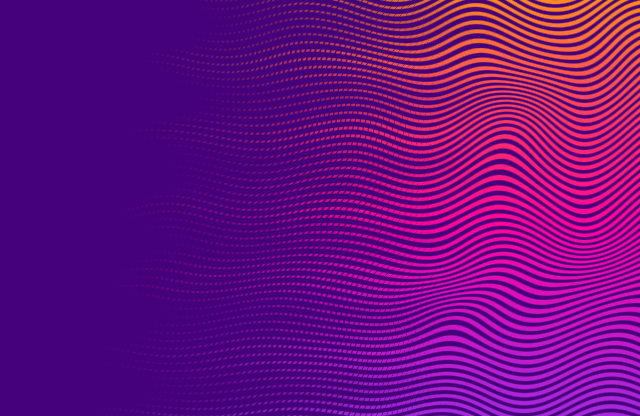
Reproduce this background procedurally as a WebGL 2 fragment shader.

```glsl
#version 300 es
precision highp float;
// Wavy halftone stripes over deep violet: solid on the right, breaking into
// slanted dashes and fading out on the left. A layered-sine height field bends
// the rows, soft pinches crowd them, and a vertical ramp colours them.
uniform vec2 u_resolution;
out vec4 fragColor;

const float TAU = 6.2831853;
const float ROWS = 54.0;          // stripes per canvas height
const float DASHES = 78.0;        // dash columns per canvas height
const float DASH_SLANT = 0.8;
const float WAVE_PERIOD = 0.41;
const float FADE_RIPPLE = 0.175;  // vertical period of the ragged left edge
const float SOLID_X = 1.34;       // where the dashes have fused into stripes
const vec3 BACKGROUND = vec3(0.272, 0.002, 0.478);

// Stripe colours with their heights in w, bottom to top
const int STOPS = 6;
const vec4 RAMP[STOPS] = vec4[](
  vec4(0.64, 0.16, 0.86, 0.00), vec4(0.82, 0.07, 0.76, 0.24),
  vec4(1.00, 0.02, 0.60, 0.46), vec4(1.00, 0.16, 0.44, 0.66),
  vec4(0.99, 0.36, 0.28, 0.84), vec4(1.00, 0.54, 0.13, 1.00));

// Places where rows crowd (or, if negative, spread): centre xy, radius, strength
const int PINCHES = 4;
const vec4 PINCH[PINCHES] = vec4[](
  vec4(1.08, 0.30, 0.09, 0.60), vec4(1.24, 0.77, 0.10, 0.60),
  vec4(1.39, 0.38, 0.10, 0.50), vec4(1.20, 0.56, 0.13, -0.22));

float hash(float n) {
  return fract(sin(n * 12.99) * 4375.85);
}

vec3 rampColour(float y) {
  vec3 colour = RAMP[0].rgb;
  for (int i = 1; i < STOPS; i++) {
    float t = clamp((y - RAMP[i - 1].w) / (RAMP[i].w - RAMP[i - 1].w), 0.0, 1.0);
    colour = mix(colour, RAMP[i].rgb, t);
  }
  return colour;
}

// Height of the undeformed row that passes through p
float rowHeight(vec2 p) {
  float crest = 1.06 + 0.15 * smoothstep(0.15, 0.45, p.y)
              - 0.07 * smoothstep(0.75, 1.0, p.y);
  float amplitude = mix(0.026, 0.038, smoothstep(0.1, 0.5, p.y))
                  * mix(0.3, 1.0, smoothstep(0.75, 1.2, p.x));
  float lift = amplitude * cos(TAU * (p.x - crest) / WAVE_PERIOD)
             + 0.030 * smoothstep(1.38, 1.62, p.x) * smoothstep(0.1, 0.4, p.y)
             + 0.006 * sin(9.0 * p.x + 8.0 * p.y)
             + 0.003 * sin(19.0 * p.x - 13.0 * p.y);
  float height = p.y - lift;
  for (int i = 0; i < PINCHES; i++) {
    vec2 d = p - PINCH[i].xy;
    height += PINCH[i].w * d.y * exp(-dot(d, d) / (PINCH[i].z * PINCH[i].z));
  }
  return height;
}

// Smooth coverage of a bar centred in a unit cell
float bar(float cell, float width, float blur) {
  return clamp((0.5 * width - abs(cell - 0.5)) / blur + 0.5, 0.0, 1.0);
}

void main() {
  vec2 p = gl_FragCoord.xy / u_resolution.y;
  float pixel = 1.0 / u_resolution.y;

  // Bent rows and the column grid that cuts them
  float row = rowHeight(p) * ROWS;
  float rowBlur = max(fwidth(row), 0.001) * 1.2;
  float rowCell = fract(row);
  float bend = 0.022 * sin(11.0 * p.y + 5.0 * p.x) + 0.006 * sin(27.0 * p.y);
  float column = (p.x + bend) * DASHES - DASH_SLANT * (rowCell - 0.5);

  // Ragged left edge, jittered for each row
  float edge = 0.33 + 0.17 * p.y
             + 0.055 * cos(TAU * (p.y - 0.765) / FADE_RIPPLE)
             + 0.07 * (hash(floor(row)) - 0.5);
  float reach = p.x - edge;
  float opacity = smoothstep(-0.06, 0.75, reach);
  opacity = mix(opacity, sqrt(opacity), 0.7);

  // Stripes thicken and gaps close toward the right
  float thickness = mix(0.26, 0.55, smoothstep(0.1, 0.95, reach));
  float dashLength = mix(0.50, 1.4, smoothstep(0.55, SOLID_X, p.x));
  float stripe = bar(rowCell, thickness, rowBlur);
  float dash = bar(fract(column), dashLength, pixel * DASHES * 1.3);

  vec3 colour = mix(BACKGROUND, rampColour(p.y), stripe * dash * opacity);
  fragColor = vec4(colour, 1.0);
}
```
